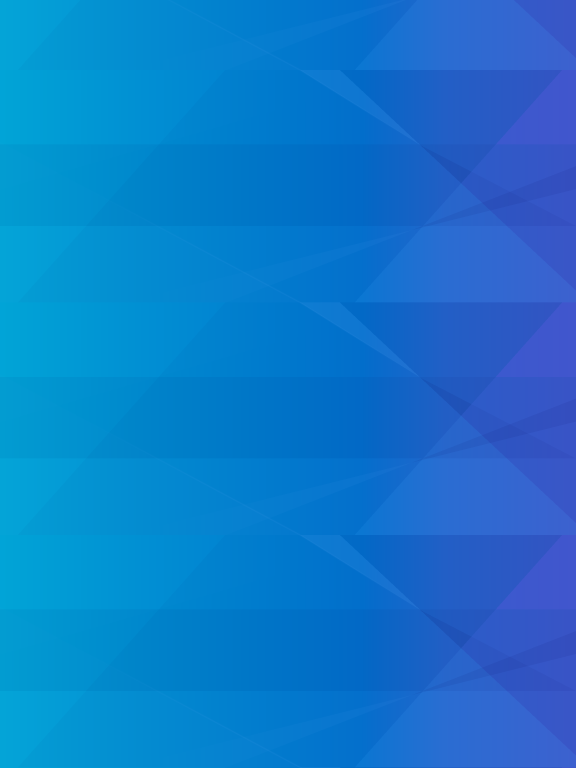
A WebGL 1 fragment shader for this background:

```glsl
precision highp float;
// Cyan-to-violet backdrop of translucent facets, stacked in equal rows.
// Each row folds a full-width gradient with half-planes, wedges and a fan;
// a small grid of subsamples smooths every edge, including the row seams.
uniform vec2 u_resolution;

// Lengths are in canvas widths; y runs downward inside a row.
const float ROW_HEIGHT = 0.4036;
const float FIRST_SEAM = 0.1215;
const int SAMPLES = 3;

const vec3 CYAN = vec3(0.00, 0.645, 0.840);
const vec3 AZURE = vec3(0.00, 0.560, 0.825);
const vec3 BLUE = vec3(0.00, 0.485, 0.815);
const vec3 COBALT = vec3(0.01, 0.440, 0.810);
const vec3 INDIGO = vec3(0.14, 0.405, 0.810);
const vec3 VIOLET = vec3(0.225, 0.350, 0.795);
const vec3 ORCHID = vec3(0.28, 0.325, 0.810);
const vec3 GLOW = vec3(0.35, 0.640, 0.950);
const vec3 SHADE = vec3(1.0, 1.0, 0.55);

// Blend weight of x between two gradient stops.
float ramp(float from, float to, float x) {
  return clamp((x - from) / (to - from), 0.0, 1.0);
}

vec3 gradient(float x) {
  vec3 c = mix(CYAN, AZURE, ramp(0.0, 0.25, x));
  c = mix(c, BLUE, ramp(0.25, 0.50, x));
  c = mix(c, COBALT, ramp(0.50, 0.65, x));
  c = mix(c, INDIGO, ramp(0.63, 0.77, x));
  return mix(c, VIOLET, ramp(0.76, 1.0, x));
}

// Signed distance to a descending line, positive on its right.
float lineSide(vec2 p, vec2 top, vec2 bottom) {
  vec2 d = normalize(bottom - top);
  vec2 q = p - top;
  return d.y * q.x - d.x * q.y;
}

// One where p lies between two lines of given slopes through the center.
float fan(vec2 p, vec2 center, float slopeA, float slopeB) {
  vec2 q = p - center;
  return step((q.y - slopeA * q.x) * (q.y - slopeB * q.x), 0.0);
}

vec3 lighten(vec3 c, float amount) {
  return mix(c, GLOW, amount);
}

vec3 darken(vec3 c, float amount) {
  return c * (1.0 - amount * SHADE);
}

vec3 facets(vec2 p) {
  vec3 c = gradient(p.x);

  // Half-planes cut by the long diagonals
  float rightOfLeft = step(0.0, lineSide(p, vec2(0.391, 0.0), vec2(0.031, ROW_HEIGHT)));
  float rightOfRise = step(0.0, lineSide(p, vec2(0.976, 0.0), vec2(0.616, ROW_HEIGHT)));
  float rightOfFall = step(0.0, lineSide(p, vec2(0.590, 0.0), vec2(1.0, 0.383)));
  float lowerCrease = lineSide(p, vec2(0.0, 0.125), vec2(0.521, ROW_HEIGHT));
  vec2 crossing = vec2(0.729, 0.130);
  float upperCrease = lineSide(p, vec2(0.521, 0.0), crossing);
  float shadeCrease = lineSide(p, crossing, vec2(1.0, 0.271));

  // Broad planes: darker past the left diagonal, violet on the right
  c = darken(c, 0.032 * rightOfLeft * (1.0 - rightOfRise));
  c = darken(c, 0.045 * rightOfFall * (1.0 - rightOfRise));
  float orchid = mix(0.55, 0.2, step(0.1293, p.y));
  c = mix(c, ORCHID, orchid * rightOfFall * rightOfRise);
  c = lighten(c, 0.08 * rightOfRise * (1.0 - rightOfFall));
  c = lighten(c, 0.02 * step(lowerCrease, 0.0));

  // Pale wedge before the crossing, dark wedge after it
  c = lighten(c, 0.15 * step(0.0, upperCrease) * (1.0 - rightOfFall) * step(p.y, crossing.y));
  c = darken(c, (0.08 - 0.03 * rightOfRise) * step(shadeCrease, 0.0) * rightOfFall);

  // Horizontal bands
  float band = step(0.1293, p.y) * step(p.y, 0.2708);
  c = darken(c, 0.05 * band);
  c = lighten(c, 0.025 * step(0.2708, p.y));

  // Fan: pale to the left of its center, dark to the right
  vec2 center = vec2(0.715, 0.278);
  float inFan = fan(p, center, -0.39, -0.25);
  c = lighten(c, 0.07 * inFan * smoothstep(0.2, 0.65, p.x) * step(p.x, center.x));
  c = darken(c, 0.07 * inFan * step(center.x, p.x));

  // Faint slanted plane on the left
  float slant = lineSide(p, vec2(0.573, 0.043), vec2(0.0, 0.208));
  c = lighten(c, 0.015 * step(slant, 0.0) * (1.0 - smoothstep(0.3, 0.55, p.x)));

  // Thin lit crease along the falling line
  float crease = min(abs(lowerCrease), abs(upperCrease));
  float fade = smoothstep(0.1, 0.4, p.x) * (1.0 - smoothstep(0.6, 0.73, p.x));
  return lighten(c, 0.1 * fade * (1.0 - smoothstep(0.0, 0.002, crease)));
}

void main() {
  vec3 sum = vec3(0.0);
  for (int i = 0; i < SAMPLES; i++) {
    for (int j = 0; j < SAMPLES; j++) {
      vec2 offset = (vec2(float(i), float(j)) + 0.5) / float(SAMPLES) - 0.5;
      vec2 pixel = gl_FragCoord.xy + offset;
      vec2 p = vec2(pixel.x, u_resolution.y - pixel.y) / u_resolution.x;
      p.y = mod(p.y - FIRST_SEAM, ROW_HEIGHT);
      sum += facets(p);
    }
  }
  gl_FragColor = vec4(sum / float(SAMPLES * SAMPLES), 1.0);
}
```
